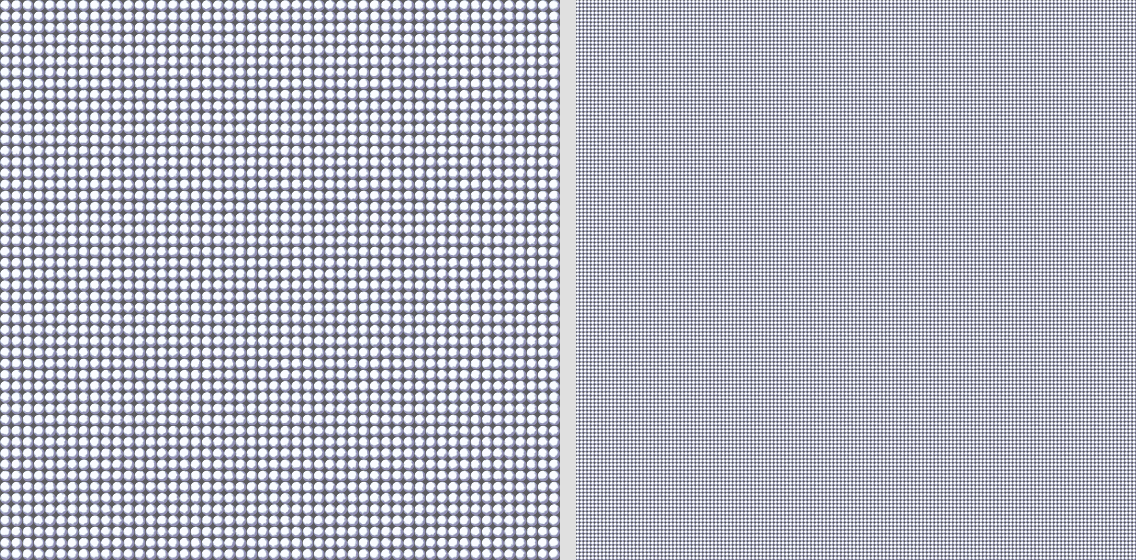
Left, the tile; right, the same tile 3 across and 3 down.
A Shadertoy shader for this pattern:

```glsl
#define REPEATS 50.0
#define BEAD_RADIUS 0.488
#define LIGHT_OFFSET vec2(-0.085, 0.095)
#define BAND_RADII vec3(0.345, 0.395, 0.435)
#define WOBBLE 0.11
#define FACET_SCALE 6.0
#define GAP_COLOR vec3(0.36, 0.36, 0.37)
#define SHADE_COLOR vec3(0.57, 0.56, 0.71)
#define MID_COLOR vec3(0.67, 0.69, 0.79)
#define PALE_COLOR vec3(0.80, 0.85, 0.90)
#define LIT_COLOR vec3(0.98, 0.99, 1.0)

float hash(vec2 p) {
    vec3 q = fract(vec3(p.xyx) * 0.1031);
    q += dot(q, q.yzx + 33.33);
    return fract((q.x + q.y) * q.z);
}

float valueNoise(vec2 p) {
    vec2 i = floor(p);
    vec2 f = fract(p);
    f = f * f * (3.0 - 2.0 * f);
    float low = mix(hash(i), hash(i + vec2(1.0, 0.0)), f.x);
    float high = mix(hash(i + vec2(0.0, 1.0)), hash(i + vec2(1.0, 1.0)), f.x);
    return mix(low, high, f.y);
}

// Coverage of a disc, softened across one pixel
float inside(float dist, float radius, float pixel) {
    return 1.0 - smoothstep(-0.5 * pixel, 0.5 * pixel, dist - radius);
}

void mainImage(out vec4 fragColor, in vec2 fragCoord) {
    vec2 grid = fragCoord / iResolution.xy * REPEATS;
    float pixel = REPEATS / min(iResolution.x, iResolution.y);

    // Cell index wraps, so the variation tiles with the grid
    vec2 cell = mod(floor(grid), REPEATS);
    vec2 local = fract(grid) - 0.5;

    // Uneven facets, different on every bead
    vec2 seed = 100.0 * vec2(hash(cell + 3.0), hash(cell + 71.0));
    float facets = valueNoise(local * FACET_SCALE + seed) - 0.5;
    float lightDist = length(local - LIGHT_OFFSET) + WOBBLE * facets;

    // Stepped shading from the lower right rim to the lit side
    vec3 bead = SHADE_COLOR;
    bead = mix(bead, MID_COLOR, inside(lightDist, BAND_RADII.z, pixel));
    bead = mix(bead, PALE_COLOR, inside(lightDist, BAND_RADII.y, pixel));
    bead = mix(bead, LIT_COLOR, inside(lightDist, BAND_RADII.x, pixel));

    // Round bead over the dark gap
    vec3 color = mix(GAP_COLOR, bead, inside(length(local), BEAD_RADIUS, pixel));
    fragColor = vec4(color, 1.0);
}
```
